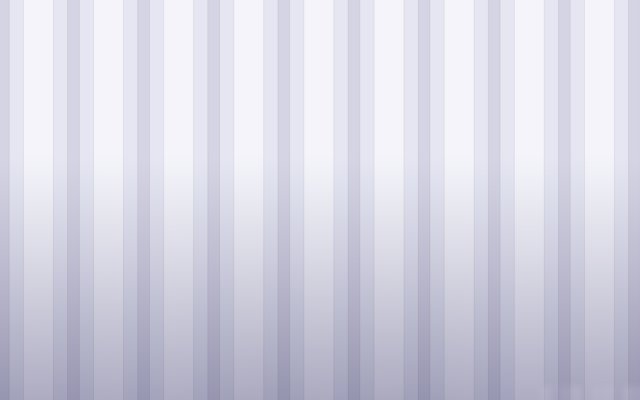
This pattern is drawn by a Shadertoy shader. Its source:

```glsl
// Horizontal sizes are fractions of the canvas width
const float PERIOD      = 0.10957;
const float FIRST_BAND  = 0.0052;   // centre of the leftmost dark band
const float DARK_HALF   = 0.0092;   // half width of the dark band
const float PALE_REACH  = 0.0314;   // outer edge of the lavender bands
const float LINE_WIDTH  = 0.0014;
const float LINE_DEPTH  = 0.065;

// Vertical shading, in fractions of the canvas height
const float SHADE_START = 0.61;
const float SHADE_CURVE = 1.15;
const float TONE_DRIFT  = 0.006;

const vec3 WHITE_BAND = vec3(0.956, 0.955, 0.980);
const vec3 PALE_BAND  = vec3(0.898, 0.902, 0.949);
const vec3 DARK_BAND  = vec3(0.835, 0.832, 0.894);
const vec3 SHADE_TINT = vec3(0.705, 0.700, 0.768);
const vec3 HAZE_COLOR = vec3(0.760, 0.755, 0.830);
const float HAZE_AMOUNT = 0.4;

// Antialiased step across one pixel
float edge(float d, float pixel) {
    return clamp(d / pixel + 0.5, 0.0, 1.0);
}

// Pixel coverage of a thin line at distance d
float hairline(float d, float pixel) {
    return edge(d + 0.5 * LINE_WIDTH, pixel) - edge(d - 0.5 * LINE_WIDTH, pixel);
}

// Mirrored stripes around each dark band
vec3 stripes(float x, float pixel) {
    float cell = (x - FIRST_BAND) / PERIOD + 0.5;
    float d = abs(fract(cell) - 0.5) * PERIOD;
    vec3 color = mix(DARK_BAND, PALE_BAND, edge(d - DARK_HALF, pixel));
    color = mix(color, WHITE_BAND, edge(d - PALE_REACH, pixel));
    float lines = hairline(d - DARK_HALF, pixel) + hairline(d - PALE_REACH, pixel);
    return color * (1.0 - LINE_DEPTH * lines);
}

// Soft pale patch low in the right corner, broken into blurred bars
float cornerHaze(vec2 uv) {
    float area = smoothstep(0.83, 0.86, uv.x) * (1.0 - smoothstep(0.02, 0.05, uv.y));
    float bars = 0.55 + 0.3 * sin(uv.x * 135.0) + 0.15 * sin(uv.x * 251.0 + 1.0);
    return area * bars;
}

void mainImage(out vec4 fragColor, in vec2 fragCoord) {
    vec2 uv = fragCoord / iResolution.xy;
    vec3 color = stripes(uv.x, 1.0 / iResolution.x);

    // Darken towards the foot, with a slight drift in tone across
    float shade = pow(clamp(1.0 - uv.y / SHADE_START, 0.0, 1.0), SHADE_CURVE);
    float drift = sin(uv.x * 9.0) + 0.5 * sin(uv.x * 23.0 + 2.0);
    color *= mix(vec3(1.0), SHADE_TINT + TONE_DRIFT * drift, shade);

    color = mix(color, HAZE_COLOR, HAZE_AMOUNT * cornerHaze(uv));
    fragColor = vec4(color, 1.0);
}
```
